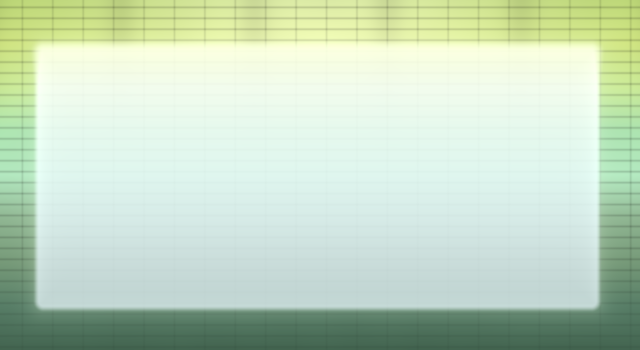
This background is drawn by a Shadertoy shader. Its source:

```glsl
// Frosted pale panel glowing over a green tiled wall that darkens downwards.

// Lengths are in canvas heights, measured from the lower left.
const vec2 PANEL_MARGIN_LOW = vec2(0.103, 0.117);
const vec2 PANEL_MARGIN_HIGH = vec2(0.117, 0.128);
const float PANEL_RADIUS = 0.022;
const float PANEL_SOFTNESS = 0.010;
const float TOP_SOFTNESS = 0.022;
const float HALO_WIDTH = 0.024;
const float HALO_STRENGTH = 0.22;
const float RIM_STRENGTH = 0.05;

const vec2 TILE_SIZE = vec2(0.0869, 0.0313);
const vec2 TILE_SHIFT = vec2(0.064, 0.010);
const vec2 LINE_WIDTH = vec2(0.0032, 0.0034);
const vec2 LINE_DEPTH = vec2(0.10, 0.15);
const float PANEL_LINE_FADE = 0.10;
const float BAND_SPACING = 0.381;
const float BAND_SHIFT = 0.345;
const float BAND_WIDTH = 0.045;
const float BAND_DEPTH = 0.07;

const vec3 TOP_LIGHT = vec3(0.15, 0.10, 0.22);
const vec3 HALO_COLOR = vec3(0.92, 1.0, 0.90);
const float GRAIN_SCALE = 7.0;
const float GRAIN_DEPTH = 0.025;

// Colours at even steps from bottom to top.
const vec3 WALL[9] = vec3[9](
    vec3(0.26, 0.39, 0.31), vec3(0.34, 0.49, 0.40), vec3(0.46, 0.60, 0.47),
    vec3(0.56, 0.71, 0.57), vec3(0.70, 0.91, 0.75), vec3(0.67, 0.89, 0.68),
    vec3(0.78, 0.91, 0.57), vec3(0.80, 0.89, 0.48), vec3(0.71, 0.82, 0.43));
const vec3 GLASS[9] = vec3[9](
    vec3(0.72, 0.80, 0.79), vec3(0.74, 0.82, 0.81), vec3(0.79, 0.865, 0.855),
    vec3(0.84, 0.92, 0.905), vec3(0.875, 0.965, 0.935), vec3(0.90, 0.975, 0.93),
    vec3(0.95, 0.99, 0.93), vec3(0.97, 0.99, 0.85), vec3(0.96, 0.99, 0.80));

vec3 ramp(vec3 stops[9], float t) {
    float s = clamp(t, 0.0, 1.0) * 8.0;
    int i = min(int(s), 7);
    return mix(stops[i], stops[i + 1], s - float(i));
}

// Gradient noise
vec2 gradient(vec2 cell) {
    float a = 6.2832 * fract(sin(dot(cell, vec2(127.1, 311.7))) * 43758.5);
    return vec2(cos(a), sin(a));
}

float noise(vec2 p) {
    vec2 i = floor(p), f = fract(p);
    vec2 u = f * f * (3.0 - 2.0 * f);
    vec2 e = vec2(0.0, 1.0);
    float low = mix(dot(gradient(i), f), dot(gradient(i + e.yx), f - e.yx), u.x);
    float high = mix(dot(gradient(i + e.xy), f - e.xy), dot(gradient(i + 1.0), f - 1.0), u.x);
    return mix(low, high, u.y);
}

float roundedBox(vec2 p, vec2 halfSize, float radius) {
    vec2 q = abs(p) - halfSize + radius;
    return length(max(q, 0.0)) + min(max(q.x, q.y), 0.0) - radius;
}

// Distance to the nearest line of a repeating set
vec2 repeatDistance(vec2 p, vec2 spacing) {
    return abs(p - spacing * round(p / spacing));
}

void mainImage(out vec4 fragColor, in vec2 fragCoord) {
    vec2 uv = fragCoord / iResolution.xy;
    vec2 canvas = vec2(iResolution.x / iResolution.y, 1.0);
    vec2 p = uv * canvas;

    // Wall with light from the top middle
    float across = (uv.x - 0.5) / 0.36;
    float topLight = exp(-across * across) * smoothstep(0.45, 0.85, uv.y);
    vec3 wall = ramp(WALL, uv.y) + TOP_LIGHT * topLight;
    wall *= 1.0 + GRAIN_DEPTH * noise(p * GRAIN_SCALE);

    // Tile joints and broad vertical shade bands
    vec2 fromTop = vec2(p.x, 1.0 - p.y) - vec2(TILE_SHIFT.x, 0.021);
    vec2 joint = repeatDistance(fromTop, TILE_SIZE) / LINE_WIDTH;
    vec2 lines = exp(-joint * joint) * LINE_DEPTH * mix(0.35, 1.0, smoothstep(0.0, 0.35, uv.y));
    float band = repeatDistance(vec2(p.x - BAND_SHIFT), vec2(BAND_SPACING)).x / BAND_WIDTH;
    float shade = lines.x + lines.y + BAND_DEPTH * exp(-band * band) * smoothstep(0.5, 1.0, uv.y);

    // Panel shape, softer along its upper edge
    vec2 high = canvas - PANEL_MARGIN_HIGH;
    vec2 center = 0.5 * (PANEL_MARGIN_LOW + high);
    float d = roundedBox(p - center, 0.5 * (high - PANEL_MARGIN_LOW), PANEL_RADIUS);
    float soft = mix(PANEL_SOFTNESS, TOP_SOFTNESS, smoothstep(0.75, 0.9, uv.y));
    float panel = 1.0 - smoothstep(-soft, soft, d);

    // Halo outside, faint bright rim inside
    float halo = HALO_STRENGTH * exp(-max(d, 0.0) / HALO_WIDTH);
    wall = mix(wall * (1.0 - shade), HALO_COLOR, halo);
    vec3 glass = ramp(GLASS, uv.y) * (1.0 - shade * PANEL_LINE_FADE);
    glass += RIM_STRENGTH * exp(-abs(d) / HALO_WIDTH);

    fragColor = vec4(clamp(mix(wall, glass, panel), 0.0, 1.0), 1.0);
}
```
